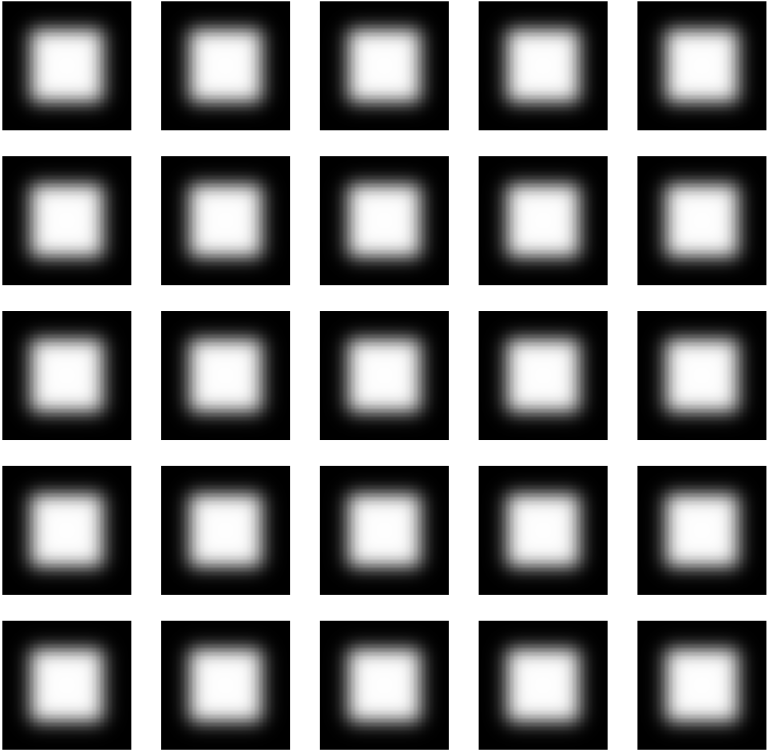
A WebGL 1 fragment shader for this pattern:

```glsl
precision highp float;
// A five by five grid of black square tiles on white, each with a soft white
// square glowing at its centre. The glow is a Gaussian-blurred box, built as the
// product of two one-dimensional profiles with a faint woven ripple in the fade.

uniform vec2 u_resolution;

// Lengths of the grid are in canvas heights.
const float TILES_EACH_WAY = 5.0;
const vec2 PITCH = vec2(0.2117, 0.2065);
const vec2 GRID_SHIFT = vec2(0.0005, -0.0007);
const float TILE_SIZE = 0.172;

// Lengths of the glow are in tile sides.
const float GLOW_HALF = 0.279;
const float GLOW_BLUR = 0.071;
const float RIPPLE_COUNT = 32.0;
const float RIPPLE_DEPTH = 0.09;

const vec3 PAPER = vec3(1.0);
const vec3 INK = vec3(0.0);
const vec3 GLOW = vec3(0.995);
const float TAU = 6.2831853;

// Close logistic approximation of the normal cumulative distribution.
vec2 normalCdf(vec2 z) {
  z = clamp(z, -4.0, 4.0);
  return 1.0 / (1.0 + exp(-z * (1.5976 + 0.07056 * z * z)));
}

// Blurred box: one soft edge per axis, rippled only where it fades.
float blurredSquare(vec2 p) {
  vec2 profile = normalCdf((GLOW_HALF - abs(p)) / GLOW_BLUR);
  vec2 ripple = cos(TAU * RIPPLE_COUNT * p);
  profile += RIPPLE_DEPTH * ripple * profile * (1.0 - profile);
  return profile.x * profile.y;
}

// Coverage of an axis-aligned square, smoothed over one pixel.
float squareMask(vec2 p, float halfSize, float pixel) {
  vec2 edge = clamp((halfSize - abs(p)) / pixel + 0.5, 0.0, 1.0);
  return edge.x * edge.y;
}

void main() {
  float pixel = 1.0 / u_resolution.y;
  vec2 p = (gl_FragCoord.xy - 0.5 * u_resolution) * pixel - GRID_SHIFT;

  // Position relative to the nearest tile centre, limited to the grid.
  float lastIndex = 0.5 * (TILES_EACH_WAY - 1.0);
  vec2 index = clamp(floor(p / PITCH + 0.5), -lastIndex, lastIndex);
  vec2 local = p - index * PITCH;

  vec3 tile = mix(INK, GLOW, blurredSquare(local / TILE_SIZE));
  vec3 color = mix(PAPER, tile, squareMask(local, 0.5 * TILE_SIZE, pixel));
  gl_FragColor = vec4(color, 1.0);
}
```
